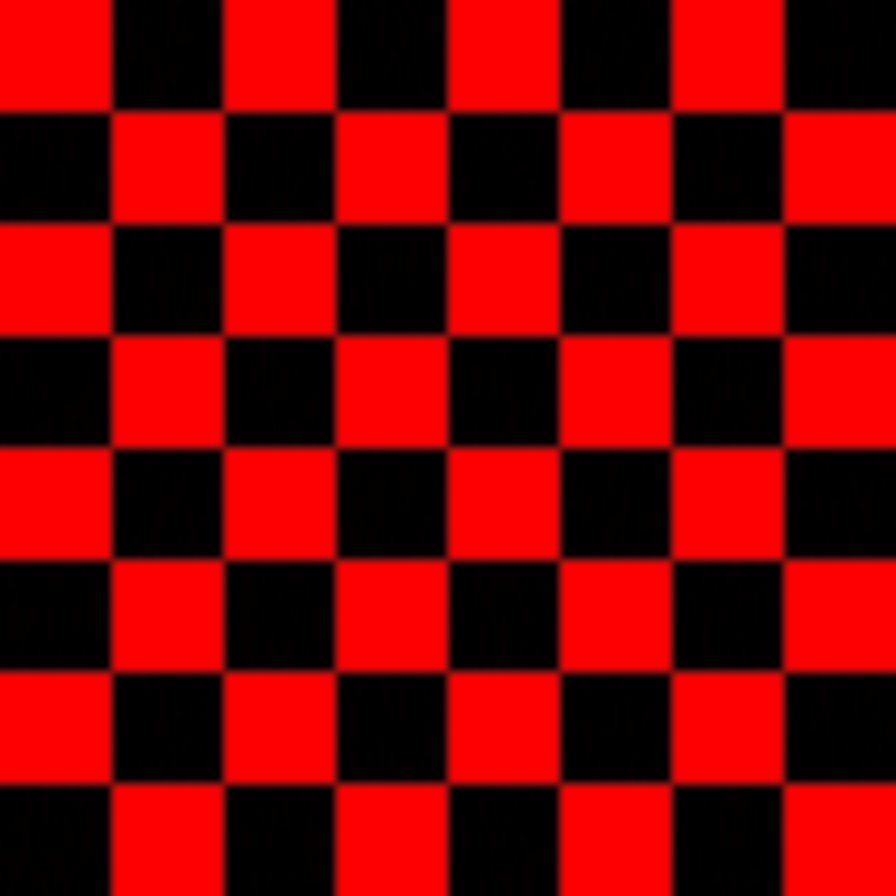
Reproduce this pattern procedurally as a three.js fragment shader.

```glsl
// Red and black checkerboard, eight squares across and eight down.
// Two soft square waves are multiplied to give the checks, with slightly
// greyed seams between squares and a very faint streaky grain in the dark ones.
varying vec2 vUv;

const float SQUARES = 8.0;
const float SEAM_HALF_WIDTH = 0.064; // in squares
const float GRAIN_STRENGTH = 0.016;
const vec2 GRAIN_CELLS = vec2(160.0, 48.0);
const vec3 RED = vec3(0.996, 0.0, 0.008);
const vec3 BLACK = vec3(0.002, 0.0, 0.0);
const vec3 SEAM_TINT = vec3(0.0, 0.05, 0.05);

float hash(vec2 p) {
  vec3 q = fract(vec3(p.xyx) * 0.1031);
  q += dot(q, q.yzx + 33.33);
  return fract((q.x + q.y) * q.z);
}

float valueNoise(vec2 p) {
  vec2 cell = floor(p);
  vec2 blend = smoothstep(0.0, 1.0, fract(p));
  float low = mix(hash(cell), hash(cell + vec2(1.0, 0.0)), blend.x);
  float high = mix(hash(cell + vec2(0.0, 1.0)), hash(cell + 1.0), blend.x);
  return mix(low, high, blend.y);
}

// -1 in even squares, +1 in odd ones; only inner lines are softened.
vec2 softSquareWave(vec2 p, float count, float halfWidth) {
  vec2 line = clamp(floor(p + 0.5), 1.0, count - 1.0);
  vec2 side = smoothstep(-halfWidth, halfWidth, p - line) * 2.0 - 1.0;
  return (mod(line, 2.0) * 2.0 - 1.0) * side;
}

// 0 in black squares, 1 in red ones; the lower left square is black.
float checks(vec2 uv, float count, float halfWidth) {
  vec2 wave = softSquareWave(uv * count, count, halfWidth);
  return 0.5 - 0.5 * wave.x * wave.y;
}

void main() {
  float redness = checks(vUv, SQUARES, SEAM_HALF_WIDTH);
  float seam = 4.0 * redness * (1.0 - redness);
  vec3 color = mix(BLACK, RED, redness) + SEAM_TINT * seam;

  // Faint grain, confined to the dark squares
  float grain = smoothstep(0.5, 1.0, valueNoise(vUv * GRAIN_CELLS));
  color.r += GRAIN_STRENGTH * grain * (1.0 - redness);

  gl_FragColor = vec4(color, 1.0);
}
```
